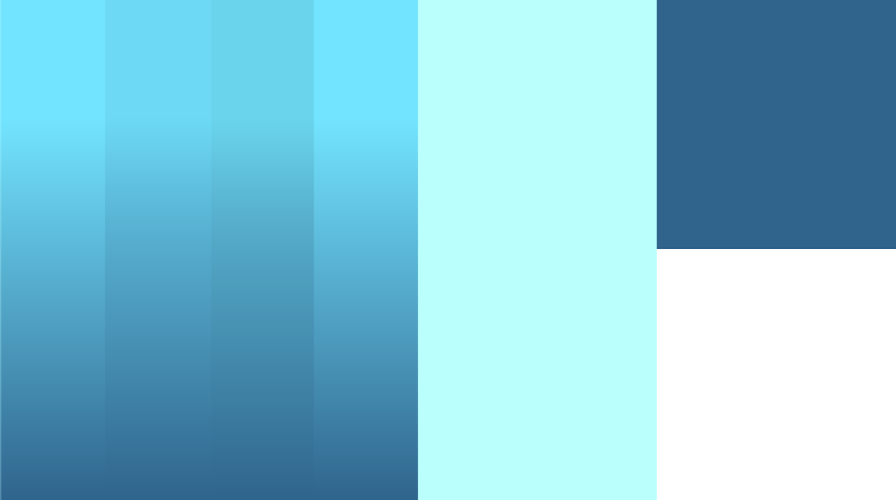
Give the GLSL for this background, as a WebGL 2 fragment shader.

```glsl
#version 300 es
precision highp float;

uniform vec2 u_resolution;
out vec4 outColor;

const vec3 SKY = vec3(0.45, 0.895, 1.0);
const vec3 DEEP = vec3(0.187, 0.393, 0.553);
const vec3 MINT = vec3(0.73, 1.0, 0.99);
const vec3 WHITE = vec3(1.0);

const float PANEL_RIGHT = 0.4665;
const float MINT_RIGHT = 0.733;
const float BLOCK_BOTTOM = 0.502;
const float FADE_TOP = 0.765;

// Smooth step across an edge, with a softness in canvas units
float edge(float at, float x, float softness) {
    return smoothstep(at - softness, at + softness, x);
}

// Coverage of the span between two edges
float band(float from, float to, float x, float softness) {
    return edge(from, x, softness) * (1.0 - edge(to, x, softness));
}

// Vertical fade with two translucent column tints
vec3 gradientPanel(vec2 uv, float softness) {
    float fade = 1.0 - smoothstep(-0.03, 0.03, uv.y - FADE_TOP) * 0.0;
    float depth = clamp((FADE_TOP - uv.y) / FADE_TOP, 0.0, 1.0);
    vec3 color = mix(SKY, DEEP, depth * fade);

    float firstTint = band(0.1172, 0.2357, uv.x, softness);
    float secondTint = band(0.2357, 0.3503, uv.x, softness);
    float strength = mix(1.0, 1.7, smoothstep(0.0, 0.35, depth));
    color = mix(color, DEEP, firstTint * 0.09 * strength);
    color = mix(color, DEEP, secondTint * 0.125 * strength);
    color.b -= 0.015 * secondTint * (1.0 - depth);

    // Pale rim on the outer left side
    float rim = 1.0 - smoothstep(0.0, 0.0025, uv.x);
    return mix(color, MINT, rim * 0.3);
}

// Deep block above a white one
vec3 splitPanel(vec2 uv, float softness) {
    vec3 color = mix(WHITE, DEEP, edge(BLOCK_BOTTOM, uv.y, softness));
    float rim = band(BLOCK_BOTTOM, BLOCK_BOTTOM + 0.004, uv.y, softness);
    return mix(color, DEEP * 0.85, rim * 0.4);
}

void main() {
    vec2 uv = gl_FragCoord.xy / u_resolution;
    vec2 softness = max(0.6 / u_resolution, vec2(0.0008));

    vec3 color = gradientPanel(uv, softness.x);
    color = mix(color, MINT, edge(PANEL_RIGHT, uv.x, softness.x));
    color = mix(color, splitPanel(uv, softness.y), edge(MINT_RIGHT, uv.x, softness.x));

    outColor = vec4(color, 1.0);
}
```
